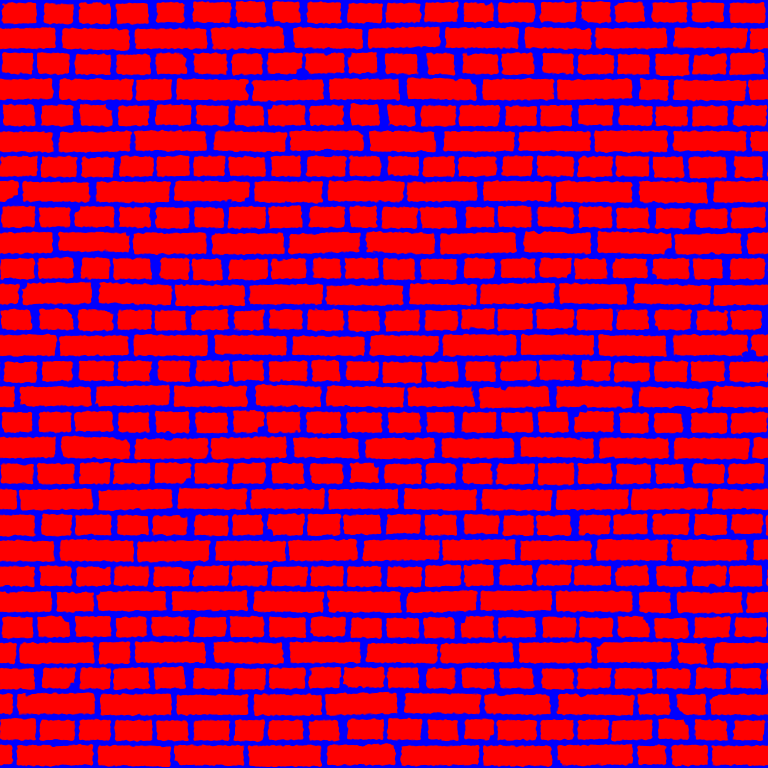
Reproduce this pattern procedurally as a Shadertoy shader.

```glsl
float hash(vec2 c) {
    return fract(sin(dot(c, vec2(127.1, 311.7))) * 43758.5);
}

float cornerSlope(vec2 cell, vec2 offset) {
    float angle = 6.2832 * hash(cell);
    return dot(vec2(cos(angle), sin(angle)), offset);
}

float gradientNoise(vec2 p) {
    vec2 cell = floor(p), f = p - cell;
    vec2 w = f * f * f * (f * (f * 6.0 - 15.0) + 10.0);
    vec2 e = vec2(1.0, 0.0);
    float low = mix(cornerSlope(cell, f), cornerSlope(cell + e.xy, f - e.xy), w.x);
    float high = mix(cornerSlope(cell + e.yx, f - e.yx), cornerSlope(cell + e.xx, f - e.xx), w.x);
    return mix(low, high, w.y);
}

// Even rows hold long bricks; a few of them change phase through half bricks
bool hasJoint(float index, float row) {
    if (mod(row, 2.0) > 0.5) return true;
    float course = row * 0.5;
    float i = mod(index, 20.0);
    if (course < 1.5) return mod(i, 2.0) < 0.5 || i == 17.0;
    vec2 span = course == 2.0 ? vec2(3, 17)
              : course == 3.0 ? vec2(2, 16)
              : course == 13.0 ? vec2(4, 16) : vec2(0, 20);
    float flip = i < span.x || i > span.y ? 1.0 : 0.0;
    return mod(i + course + 1.0 + flip, 2.0) < 0.5;
}

float jointX(float index, float row) {
    float offset = mod(row, 2.0) < 0.5 ? 0.48 : -0.03;
    float jitter = 0.16 * (hash(vec2(mod(index, 20.0), row)) - 0.5);
    return (index + offset + jitter) / 20.0;
}

float brickDistance(vec2 p, float left, float right, vec2 id) {
    float r1 = hash(id + 31.3), r2 = hash(id + 57.9);
    float r3 = hash(id + 83.1), r4 = hash(id + 11.7);

    // Uneven mortar gaps on both sides
    left += mix(0.002, 0.0065, r1 * r1);
    right -= mix(0.002, 0.0065, r2 * r2);
    vec2 halfSize = vec2(0.5 * (right - left), 0.0132 + 0.0012 * (r3 - 0.5));
    vec2 q = p - vec2(0.5 * (left + right), 0.0014 * (r4 - 0.5));

    // Slight tilt and leaning ends
    q += vec2(0.16 * (r2 - 0.5) * q.y, 0.045 * (r1 - 0.5) * q.x);
    vec2 d = abs(q) - halfSize + 0.0025;
    float dist = length(max(d, 0.0)) + min(max(d.x, d.y), 0.0) - 0.0025;

    // Broken corner on a few bricks
    if (r4 > 0.91) {
        vec2 corner = halfSize * vec2(r1 < 0.5 ? -1.0 : 1.0, r2 < 0.5 ? -1.0 : 1.0);
        dist = max(dist, mix(0.004, 0.009, r3) - length(q - corner));
    }
    return dist;
}

void mainImage(out vec4 fragColor, in vec2 fragCoord) {
    vec2 uv = fragCoord / iResolution.y;

    // Gentle waviness of the courses
    vec2 p = uv + vec2(0.0, 0.0022 * gradientNoise(uv * vec2(5.0, 9.0)));
    float row = clamp(floor(p.y * 30.0), 0.0, 29.0);
    vec2 local = vec2(p.x, p.y - (row + 0.5) / 30.0);

    // Nearest brick in this course
    float base = floor(p.x * 20.0);
    float dist = 1.0;
    for (float k = -3.0; k <= 1.0; k++) {
        float i = base + k;
        if (!hasJoint(i, row)) continue;
        float next = hasJoint(i + 1.0, row) ? i + 1.0 : i + 2.0;
        vec2 id = vec2(mod(i, 20.0), row);
        dist = min(dist, brickDistance(local, jointX(i, row), jointX(next, row), id));
    }

    // Ragged edges with occasional chips
    dist += 0.0021 * gradientNoise(uv * 130.0) + 0.0012 * gradientNoise(uv * 240.0 + 7.0);
    float chip = max(gradientNoise(uv * 48.0 + 19.0) - 0.38, 0.0);
    dist += 0.016 * chip;

    float blur = 0.75 / iResolution.y;
    float brick = 1.0 - smoothstep(-blur, blur, dist);
    fragColor = vec4(mix(vec3(0.0, 0.0, 1.0), vec3(1.0, 0.0, 0.0), brick), 1.0);
}
```
